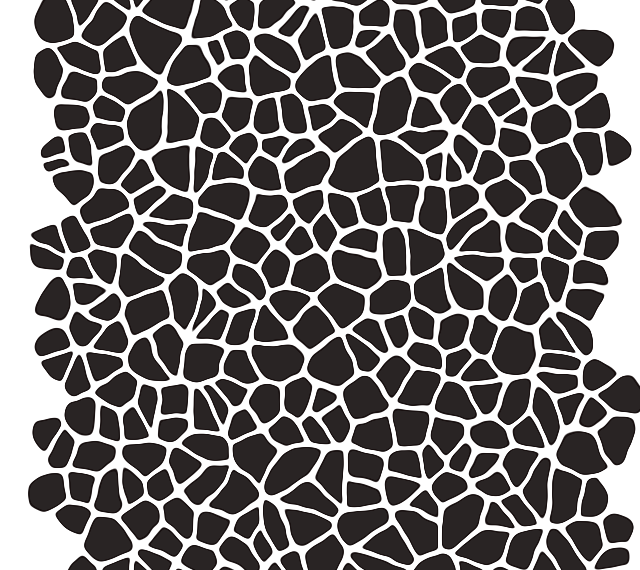
This pattern is drawn by a Shadertoy shader. Its source:

```glsl
// Dark rounded pebbles packed between thin white gaps, with ragged side margins.
// A jittered, thinned Voronoi diagram is bent by gradient noise; the distances
// to all cell walls are blended smoothly, so that the corners become round.

const vec3 GAP_COLOR  = vec3(1.0);
const vec3 FILL_COLOR = vec3(0.16, 0.14, 0.14);
const vec3 RIM_COLOR  = vec3(0.09, 0.06, 0.06);

const float ROWS         = 18.0;   // grid cells per canvas height
const float JITTER       = 0.9;    // seed scatter inside a grid cell
const float THINNING     = 0.12;   // share of seeds left out
const float HALF_GAP     = 0.072;  // in grid cells
const float SHARPNESS    = 18.0;   // higher gives tighter corners
const float SIDE_BULGE   = 0.35;   // roundness of pebbles facing the margin
const float LEFT_MARGIN  = 0.08;   // in canvas heights
const float RIGHT_MARGIN = 0.05;
const float EDGE_BLUR    = 0.0009;

vec2 hash2(vec2 p) {
    vec3 q = fract(p.xyx * vec3(0.1031, 0.1030, 0.0973));
    q += dot(q, q.yzx + 33.33);
    return fract((q.xx + q.yz) * q.zy);
}

float slopeAt(vec2 corner, vec2 offset) {
    return dot(hash2(corner) * 2.0 - 1.0, offset);
}

float gradientNoise(vec2 p) {
    vec2 i = floor(p), f = fract(p);
    vec2 u = f * f * f * (f * (f * 6.0 - 15.0) + 10.0);
    vec2 e = vec2(1.0, 0.0);
    float low  = mix(slopeAt(i, f), slopeAt(i + e, f - e), u.x);
    float high = mix(slopeAt(i + e.yx, f - e.yx), slopeAt(i + 1.0, f - 1.0), u.x);
    return mix(low, high, u.y);
}

vec2 warp(vec2 p, float frequency, float amount) {
    vec2 q = p * frequency;
    return amount * vec2(gradientNoise(q + 17.3), gradientNoise(q + 71.9));
}

bool hasSeed(vec2 cell) {
    return hash2(cell + 211.0).x > THINNING;
}

vec2 seedAt(vec2 cell) {
    return cell + 0.5 + JITTER * (hash2(cell + 53.0) - 0.5);
}

// True where a seed lies in the empty strip on either side
bool inMargin(vec2 seed, float aspect) {
    float sway = 0.05 * gradientNoise(vec2(seed.y * 0.3, 4.7));
    float x = seed.x / ROWS + sway;
    return x < LEFT_MARGIN || x > aspect - RIGHT_MARGIN;
}

vec2 nearestCell(vec2 p) {
    vec2 home = floor(p), best = home;
    float bestDist = 1e5;
    for (int y = -2; y <= 2; y++)
    for (int x = -2; x <= 2; x++) {
        vec2 cell = home + vec2(x, y);
        float dist = length(seedAt(cell) - p);
        if (hasSeed(cell) && dist < bestDist) {
            bestDist = dist;
            best = cell;
        }
    }
    return best;
}

// Signed distance to the pebble outline in grid cells, positive inside
float pebbleDistance(vec2 p, float aspect) {
    vec2 cell = nearestCell(p);
    vec2 seed = seedAt(cell);
    if (inMargin(seed, aspect)) return -1.0;

    float sum = 0.0;
    for (int y = -3; y <= 3; y++)
    for (int x = -3; x <= 3; x++) {
        vec2 other = cell + vec2(x, y);
        if ((x == 0 && y == 0) || !hasSeed(other)) continue;
        vec2 neighbor = seedAt(other);
        vec2 span = neighbor - seed;
        float wall = dot(0.5 * (seed + neighbor) - p, normalize(span));
        float circle = 0.5 * length(span) - length(p - seed);
        float bulge = inMargin(neighbor, aspect) ? SIDE_BULGE : 0.0;
        sum += exp(-SHARPNESS * mix(wall, circle, bulge));
    }
    return -log(max(sum, 1e-9)) / SHARPNESS - HALF_GAP;
}

void mainImage(out vec4 fragColor, in vec2 fragCoord) {
    float aspect = iResolution.x / iResolution.y;
    vec2 p = fragCoord / iResolution.y * ROWS;

    // Broad bends vary the shapes, fine ones roughen the outlines
    p += warp(p, 0.5, 0.4) + warp(p, 1.9, 0.09);
    float d = pebbleDistance(p, aspect) / ROWS;

    // Slightly darker rim just inside each outline
    vec3 pebble = mix(RIM_COLOR, FILL_COLOR, smoothstep(0.0018, 0.0028, d));
    float cover = smoothstep(-EDGE_BLUR, EDGE_BLUR, d);
    fragColor = vec4(mix(GAP_COLOR, pebble, cover), 1.0);
}
```
